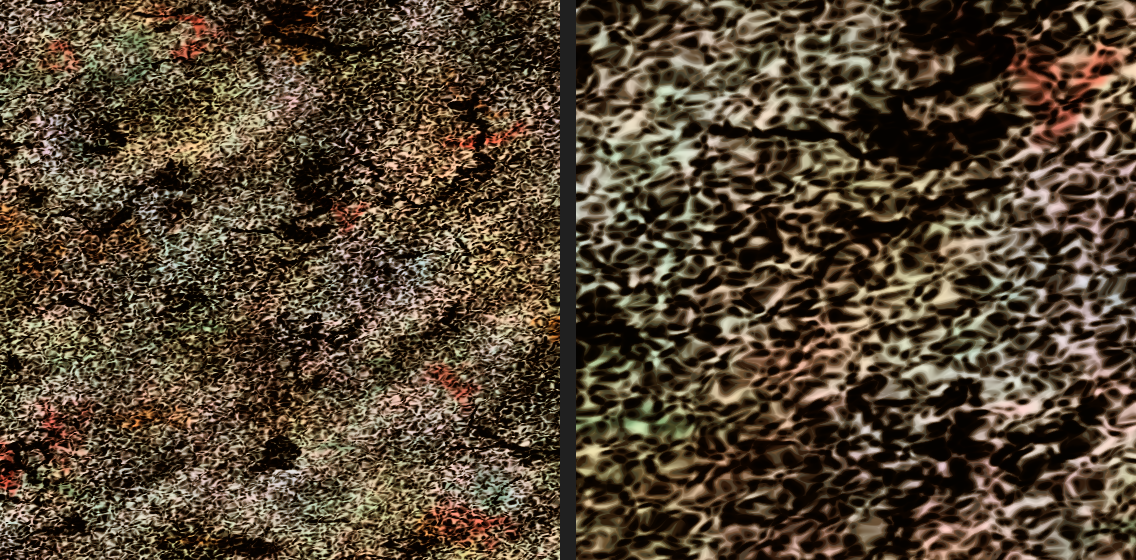
Left, the full canvas; right, a detail of the centre.
Give the GLSL for this texture, as a Shadertoy shader.

```glsl
// Rough weathered rock: pale gritty filaments, dark cracks, rust, ochre and moss stains.

const vec2  GRAIN_FREQ   = vec2(112.0, 178.0); // cells per canvas, along and across the grain
const float GRAIN_ANGLE  = 0.22;
const float STREAK_ANGLE = 0.55;
const float GRAIN_GAIN   = 0.66;
const float SPECK_GAIN   = 0.62;
const float TONE_GAIN    = 0.33;
const float BRIGHTNESS   = 0.27;
const float CRACK_DEPTH  = 1.9;
const int   STAIN_COUNT  = 27;

const vec3 PITCH = vec3(0.05, 0.02, 0.00);
const vec3 UMBER = vec3(0.20, 0.12, 0.05);
const vec3 OLIVE = vec3(0.30, 0.26, 0.18);
const vec3 BROWN = vec3(0.42, 0.32, 0.20);
const vec3 SAND  = vec3(0.57, 0.50, 0.40);
const vec3 CREAM = vec3(0.80, 0.74, 0.64);

const vec3 RUST_TINT  = vec3(1.05, 0.42, 0.34);
const vec3 OCHRE_TINT = vec3(1.08, 0.70, 0.30);
const vec3 MOSS_TINT  = vec3(0.56, 0.74, 0.62);

vec2 hash2(vec2 p) {
    vec3 q = fract(p.xyx * vec3(0.1031, 0.1030, 0.0973));
    q += dot(q, q.yzx + 33.33);
    return fract((q.xx + q.yz) * q.zy);
}

float valueNoise(vec2 p) {
    vec2 cell = floor(p), f = fract(p);
    f = f * f * (3.0 - 2.0 * f);
    float low  = mix(hash2(cell).x, hash2(cell + vec2(1, 0)).x, f.x);
    float high = mix(hash2(cell + vec2(0, 1)).x, hash2(cell + vec2(1, 1)).x, f.x);
    return mix(low, high, f.y);
}

float fbm(vec2 p) {
    float sum = 0.0, amp = 0.5;
    for (int i = 0; i < 4; i++) {
        sum += amp * valueNoise(p);
        p = mat2(0.96, 0.28, -0.28, 0.96) * p * 2.03 + 17.3;
        amp *= 0.5;
    }
    return sum;
}

// Distance to the nearest scattered point: bright webs around dark holes
float cellular(vec2 p) {
    vec2 cell = floor(p), f = fract(p);
    float nearest = 4.0;
    for (int y = -1; y <= 1; y++)
    for (int x = -1; x <= 1; x++) {
        vec2 offset = vec2(x, y);
        vec2 d = offset + hash2(cell + offset) - f;
        nearest = min(nearest, dot(d, d));
    }
    return sqrt(nearest);
}

vec2 turn(vec2 p, float angle) {
    float c = cos(angle), s = sin(angle);
    return vec2(c * p.x + s * p.y, c * p.y - s * p.x);
}

// Short wandering fissures plus a few broad hollows
float cracks(vec2 uv) {
    vec2 p = turn(uv, 0.08) + 0.03 * vec2(valueNoise(uv * 17.0), valueNoise(uv * 17.0 + 8.0));
    float line = abs(fbm(p * vec2(5.0, 11.0) + 31.0) - 0.47);
    float fissure = 1.0 - smoothstep(0.004, 0.030, line);
    fissure *= smoothstep(0.48, 0.66, valueNoise(p * vec2(10.0, 13.0) + 5.0));
    float hollow = smoothstep(0.64, 0.78, fbm(p * vec2(8.0, 15.0) + 73.0));
    return max(fissure, hollow);
}

// Six tones spaced by their share of the surface
vec3 rockRamp(float v) {
    vec3 col = mix(PITCH, UMBER, smoothstep(0.19, 0.38, v));
    col = mix(col, OLIVE, smoothstep(0.40, 0.53, v));
    col = mix(col, BROWN, smoothstep(0.54, 0.66, v));
    col = mix(col, SAND,  smoothstep(0.66, 0.80, v));
    col = mix(col, CREAM, smoothstep(0.80, 0.93, v));
    col *= mix(0.3, 1.0, smoothstep(0.0, 0.16, v));
    return col + 0.14 * smoothstep(0.93, 1.0, v);
}

// Scattered ragged patches of mineral colour
vec3 stainTint(vec2 uv) {
    vec3 tint = vec3(1.0);
    vec2 ragged = vec2(fbm(uv * 18.0), fbm(uv * 18.0 + 50.0)) - 0.47;
    for (int i = 0; i < STAIN_COUNT; i++) {
        float id = float(i);
        int kind = i % 3;
        vec2 centre = fract(vec2(0.7549, 0.5698) * id + 0.35 * hash2(vec2(id, 7.0)));
        vec2 size = mix(vec2(0.030, 0.018), vec2(0.085, 0.045), hash2(vec2(id, 19.0)));
        vec2 d = turn(uv - centre + 0.16 * ragged, 0.5 * (hash2(vec2(id, 3.0)).x - 0.6));
        float cover = 1.0 - smoothstep(0.2, 1.35, length(d / size));
        vec3 hue = kind == 0 ? RUST_TINT : kind == 1 ? OCHRE_TINT : MOSS_TINT;
        tint = mix(tint, hue, cover * mix(0.55, 1.0, hash2(vec2(id, 29.0)).y));
    }
    return tint;
}

void mainImage(out vec4 fragColor, in vec2 fragCoord) {
    vec2 uv = fragCoord / iResolution.y;

    // Fine grit, bent by a small wobble
    vec2 g = turn(uv, GRAIN_ANGLE) * GRAIN_FREQ;
    g += 1.1 * vec2(valueNoise(g * 0.6 + 9.0), valueNoise(g * 0.6 + 40.0));
    float web   = (cellular(g) - 0.46) / 0.21;
    float speck = (valueNoise(g * 1.6 + 23.0) - 0.5) / 0.21;
    float roughness = mix(0.55, 1.3, fbm(uv * 6.0 + 61.0));

    // Broad light and dark streaks
    float tone = (fbm(turn(uv, STREAK_ANGLE) * vec2(7.0, 16.0)) - 0.47) / 0.123;

    float z = roughness * (GRAIN_GAIN * web + SPECK_GAIN * speck) + TONE_GAIN * tone;
    z += BRIGHTNESS - CRACK_DEPTH * cracks(uv);
    vec3 col = rockRamp(1.0 / (1.0 + exp(-1.7 * z)));

    // Slight pink and green drift, then the stains
    float drift = fbm(uv * 11.0 + 90.0) - 0.47 + 0.5 * (valueNoise(g * 0.45 + 70.0) - 0.5);
    float ochre = fbm(uv * 8.0 + 120.0) - 0.47;
    col *= 1.0 + drift * vec3(0.25, -0.12, 0.0) + ochre * vec3(0.15, 0.0, -0.6);
    col *= stainTint(uv);

    fragColor = vec4(clamp(col, 0.0, 1.0), 1.0);
}
```
